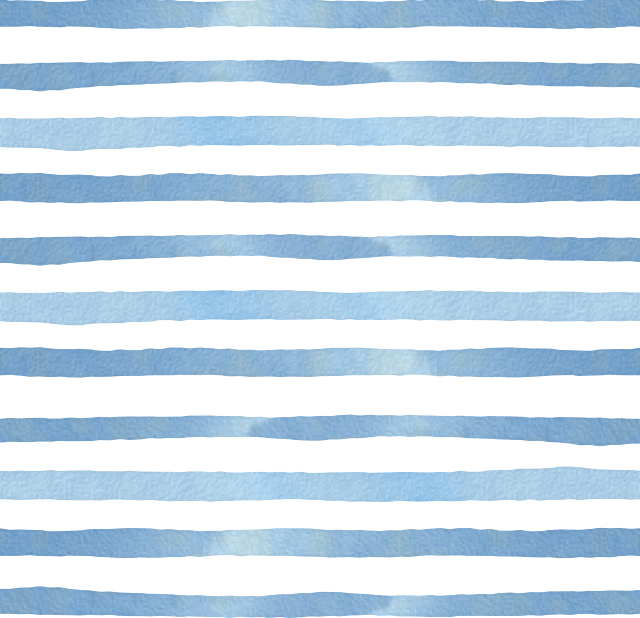
Write a WebGL 1 fragment shader that draws this pattern.

```glsl
precision highp float;
// Eleven hand-painted blue watercolour stripes on white, with grainy pigment and wavering edges.

uniform vec2 u_resolution;

const float TAU = 6.2831853;
const vec2 SHEET = vec2(768.0, 741.0); // sheet size in design units

float hash(vec2 p) {
  vec3 q = fract(p.xyx * vec3(0.1031, 0.1030, 0.0973));
  q += dot(q, q.yzx + 33.33);
  return fract((q.x + q.y) * q.z);
}

// Value noise that wraps horizontally after "period" cells
float noise(vec2 p, float period) {
  vec2 i = floor(p);
  vec2 f = fract(p);
  f = f * f * (3.0 - 2.0 * f);
  float x0 = mod(i.x, period);
  float x1 = mod(i.x + 1.0, period);
  return mix(mix(hash(vec2(x0, i.y)), hash(vec2(x1, i.y)), f.x),
             mix(hash(vec2(x0, i.y + 1.0)), hash(vec2(x1, i.y + 1.0)), f.x), f.y);
}

// Bump with separate widths to the left and right of its centre
float bump(float x, float centre, float left, float right) {
  float d = (x - centre) / (x < centre ? left : right);
  return exp(-d * d);
}

// Upper and lower edge of a stroke, relative to its axis (y points down)
vec2 strokeEdges(float kind, float x) {
  float sway = cos(TAU * x);
  if (kind < 0.5) {
    return vec2(-16.5 + 1.4 * cos(TAU * 4.0 * (x - 0.42)),
                15.8 + 1.2 * cos(TAU * 3.0 * (x - 0.12)));
  }
  if (kind < 1.5) {
    return vec2(-15.2 + 2.2 * sway + 3.0 * bump(x, 0.58, 0.09, 0.06),
                11.3 + 4.0 * sway + 5.0 * bump(x, 0.07, 0.06, 0.07)
                + 6.0 * bump(x, 0.51, 0.08, 0.08));
  }
  return vec2(-18.7 + 1.3 * sway + 2.5 * bump(x, 0.56, 0.07, 0.05),
              16.2 + sway + 4.5 * bump(x, 0.12, 0.07, 0.08));
}

// Dilution of the paint along a stroke: 0 is deep, 1 is pale
float dilution(float kind, float x) {
  float middle = 0.5 - 0.5 * cos(TAU * x);
  if (kind < 0.5) {
    return 0.10 + 0.26 * middle + 0.52 * bump(x, 0.64, 0.13, 0.025)
         + 0.20 * bump(x, 0.70, 0.05, 0.10);
  }
  if (kind < 1.5) {
    return 0.14 + 0.24 * middle + 0.32 * bump(x, 0.37, 0.08, 0.04)
         - 0.08 * bump(x, 0.51, 0.06, 0.06) + 0.42 * bump(x, 0.615, 0.018, 0.06);
  }
  return 0.76 - 0.12 * bump(x, 0.33, 0.05, 0.10) + 0.10 * bump(x, 0.59, 0.02, 0.08);
}

vec3 paint(float kind, vec2 p, float rim) {
  vec2 q = p + vec2(0.0, 100.0 + 120.0 * kind);

  // Soft blooms bend the boundaries between washes
  float bloom = noise(q / 16.0, 48.0) * 0.6 + noise(q / 8.0, 96.0) * 0.4 - 0.5;
  float x = fract(p.x / SHEET.x + 0.04 * bloom - 0.0006 * p.y);
  float pale = dilution(kind, x) + 0.16 * bloom;

  // Paper relief lit from one side, with fine speckle
  vec2 g = q / 3.0;
  float relief = noise(g, 256.0) - noise(g + vec2(0.6, 0.7), 256.0);
  pale += 0.20 * relief + 0.12 * (noise(q / 1.5, 512.0) - 0.5);

  // Pigment gathers along the edges
  pale -= 0.14 * exp(-max(rim, 0.0) / 1.8);

  vec3 colour = mix(vec3(0.43, 0.61, 0.78), vec3(0.75, 0.87, 0.94), clamp(pale, -0.1, 1.15));
  float clearBlue = bump(x, 0.33, 0.05, 0.09) + 0.7 * bump(x, 0.58, 0.06, 0.03);
  colour += step(1.5, kind) * clearBlue * vec3(-0.04, 0.0, 0.03);
  float dusty = step(kind, 1.5) * smoothstep(0.45, 0.75, noise(q / 24.0, 32.0));
  return colour + dusty * vec3(0.025, 0.01, -0.025);
}

void main() {
  vec2 p = gl_FragCoord.xy / u_resolution * SHEET;
  p.y = SHEET.y - p.y;

  // Three kinds of stroke in turn; the lower rows sit slightly further down
  p.y -= 7.5 * step(475.0, p.y);
  float row = clamp(floor((p.y - 53.0) / 69.67 + 1.0), 0.0, 10.0);
  float kind = mod(row, 3.0);
  float axis = 17.0 + 209.0 * floor(row / 3.0) + kind * (73.0 - kind);
  bool eighth = abs(row - 8.0) < 0.5;
  axis -= eighth ? 3.0 : 0.0;

  // Some rows are turned over
  vec2 local = vec2(p.x, p.y - axis);
  if (row < 0.5 || (row > 6.5 && row < 9.5)) local.x = SHEET.x - local.x;
  if (eighth || row > 9.5) local.y = -local.y;

  vec2 edges = strokeEdges(kind, local.x / SHEET.x);
  edges.x += 1.6 * (noise(vec2(local.x / 12.0, kind * 9.0), 64.0) - 0.5);
  edges.y += 1.6 * (noise(vec2(local.x / 12.0, kind * 9.0 + 40.0), 64.0) - 0.5);
  float rim = min(local.y - edges.x, edges.y - local.y);

  float soft = SHEET.y / u_resolution.y;
  float cover = smoothstep(-0.6 * soft, 0.6 * soft, rim);
  gl_FragColor = vec4(mix(vec3(1.0), paint(kind, local, rim), cover), 1.0);
}
```
